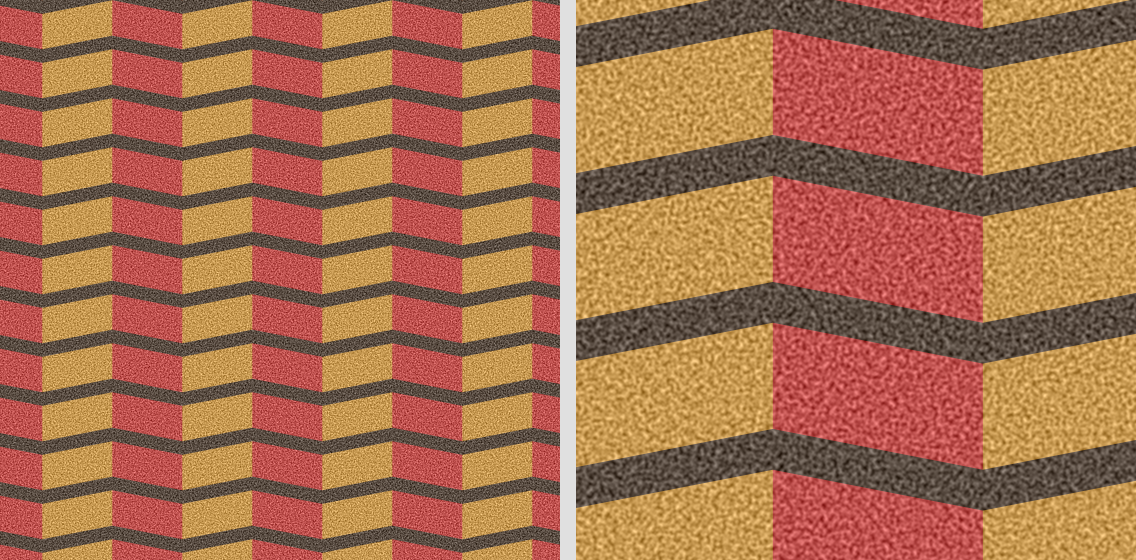
Left, the full canvas; right, a detail of the centre.
Write a three.js fragment shader that draws this pattern.

```glsl
// Zigzag columns of red and ochre slanted blocks, parted by dark bands, with fine grain.

#define COLUMN_PAIRS 4.0      // red and ochre pairs across
#define VALLEY_X 0.0755       // x of the first valley of the zigzag
#define ROW_HEIGHT 0.0875     // distance from band to band
#define BAND_Y 0.0249         // centre of a band at a valley
#define BAND_WIDTH 0.0243     // height of a dark band
#define ZIGZAG_RISE 0.0243    // climb from valley to peak
#define GRAIN_SCALE 400.0     // grain cells across
#define GRAIN_AMOUNT 0.23     // strength of the grain
#define RED vec3(0.75, 0.32, 0.31)
#define OCHRE vec3(0.78, 0.60, 0.32)
#define DARK vec3(0.35, 0.30, 0.26)

varying vec2 vUv;

// Pseudo-random unit vector for a lattice point
vec2 hashGradient(vec2 cell) {
  vec3 q = fract(vec3(cell.xyx) * vec3(0.1031, 0.1030, 0.0973));
  q += dot(q, q.yzx + 33.33);
  float angle = 6.2832 * fract((q.x + q.y) * q.z);
  return vec2(cos(angle), sin(angle));
}

float gradientNoise(vec2 p) {
  vec2 cell = floor(p);
  vec2 f = p - cell;
  vec2 u = f * f * f * (f * (f * 6.0 - 15.0) + 10.0);
  vec2 e = vec2(0.0, 1.0);
  float a = dot(hashGradient(cell), f);
  float b = dot(hashGradient(cell + e.yx), f - e.yx);
  float c = dot(hashGradient(cell + e.xy), f - e.xy);
  float d = dot(hashGradient(cell + e.yy), f - e.yy);
  return mix(mix(a, b, u.x), mix(c, d, u.x), u.y);
}

// Two turned layers, so that no lattice shows
float grain(vec2 p) {
  mat2 turn = mat2(0.8, 0.6, -0.6, 0.8);
  return gradientNoise(turn * p * GRAIN_SCALE + 700.0)
       + gradientNoise(p * turn * GRAIN_SCALE * 0.83 + 1500.0);
}

// Smooth coverage of the region where the distance is positive
float coverage(float dist, float pixel) {
  return clamp(dist / pixel + 0.5, 0.0, 1.0);
}

void main() {
  float pixel = max(fwidth(vUv.x), 1e-5);

  // Columns: ochre climbs to the right, red falls
  float pair = (vUv.x - VALLEY_X) * COLUMN_PAIRS;
  float ochreDist = (0.25 - abs(fract(pair + 0.25) - 0.5)) / COLUMN_PAIRS;
  vec3 color = mix(RED, OCHRE, coverage(ochreDist, pixel));

  // Dark bands following the zigzag
  float fold = 1.0 - abs(2.0 * fract(pair) - 1.0);
  float row = (vUv.y - BAND_Y - ZIGZAG_RISE * fold) / ROW_HEIGHT;
  float bandDist = 0.5 * BAND_WIDTH - abs(fract(row + 0.5) - 0.5) * ROW_HEIGHT;
  color = mix(color, DARK, coverage(bandDist, pixel));

  // Even speckle over everything
  color += GRAIN_AMOUNT * grain(vUv);

  gl_FragColor = vec4(clamp(color, 0.0, 1.0), 1.0);
}
```
